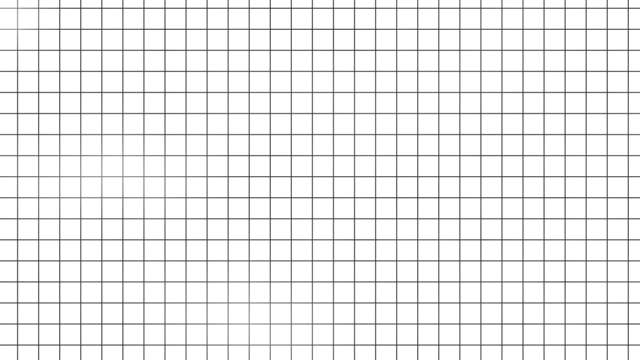
This pattern is drawn by a Shadertoy shader. Its source:

```glsl
// Draws a thin dark square grid on white paper, with softly faded patches of ink.

// Share of a pixel covered by a line of the given width, at signed distance d.
float lineCoverage(float d, float width, float blur) {
    float nearEdge = clamp((d + 0.5 * width) / blur + 0.5, 0.0, 1.0);
    float farEdge = clamp((d - 0.5 * width) / blur + 0.5, 0.0, 1.0);
    return nearEdge - farEdge;
}

// Soft elliptical patch, 1 at its centre and falling to 0.
float softPatch(vec2 p, vec2 center, vec2 radius) {
    vec2 q = (p - center) / radius;
    return exp(-dot(q, q));
}

float hash(vec2 p) {
    return fract(sin(dot(p, vec2(127.1, 311.7))) * 43758.5);
}

float valueNoise(vec2 p) {
    vec2 cell = floor(p);
    vec2 f = fract(p);
    f = f * f * (3.0 - 2.0 * f);
    float bottom = mix(hash(cell), hash(cell + vec2(1.0, 0.0)), f.x);
    float top = mix(hash(cell + vec2(0.0, 1.0)), hash(cell + 1.0), f.x);
    return mix(bottom, top, f.y);
}

void mainImage(out vec4 fragColor, in vec2 fragCoord) {
    // Canvas heights: x runs to the aspect ratio, y from 0 to 1.
    vec2 p = fragCoord / iResolution.y;

    // Signed distance to the nearest vertical and horizontal line.
    vec2 spacing = vec2(0.0585, 0.05847);
    vec2 cell = (p - vec2(0.0488, 0.0415)) / spacing;
    vec2 d = (fract(cell + 0.5) - 0.5) * spacing;

    // Thin lines, slightly darker where they cross.
    float blur = 1.35 / iResolution.y;
    float vertical = lineCoverage(d.x, 0.0027, blur);
    float horizontal = lineCoverage(d.y, 0.0027, blur);
    float ink = 1.0 - (1.0 - vertical) * (1.0 - horizontal);

    // Uneven ink: faint mottling and a few paler areas.
    float fade = 0.1 * valueNoise(p * 9.0);
    fade += 0.35 * softPatch(p, vec2(0.30, 0.52), vec2(0.24, 0.10));
    fade += 0.30 * softPatch(p, vec2(0.72, 0.10), vec2(0.20, 0.14));
    fade += 0.45 * softPatch(p, vec2(0.02, 0.95), vec2(0.09, 0.08));
    ink *= 1.0 - fade;

    fragColor = vec4(mix(vec3(1.0), vec3(0.18), ink), 1.0);
}
```
